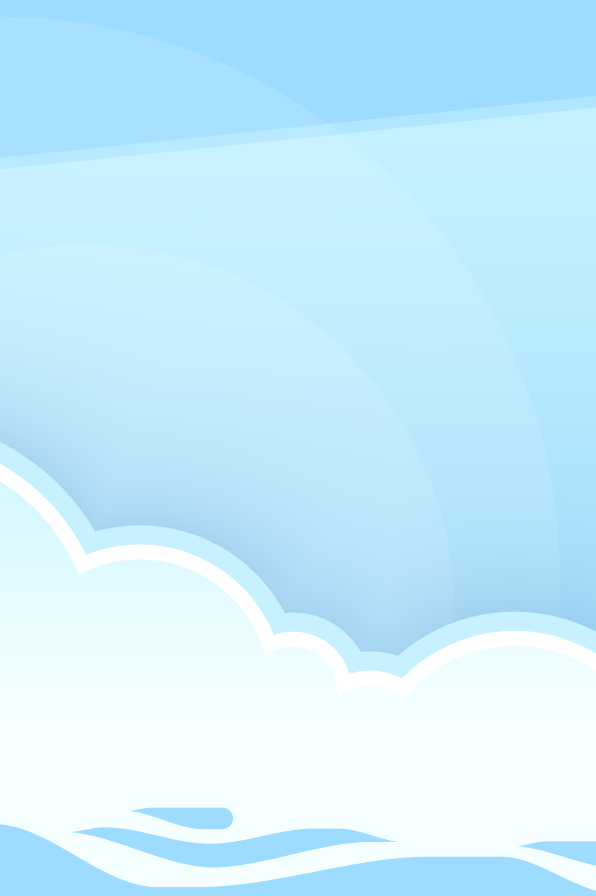
A Shadertoy shader for this background:

```glsl
// Pale blue sky with a slanted light panel, large arcs, a rimmed cloud bank and water ripples.

#define SKY         vec3(0.615, 0.862, 1.0)
#define PANEL_HIGH  vec3(0.765, 0.945, 1.0)
#define PANEL_LOW   vec3(0.655, 0.880, 0.99)
#define SHADE       vec3(0.54, 0.73, 0.88)
#define RIM         vec3(0.785, 0.945, 1.0)
#define CLOUD_HIGH  vec3(0.84, 0.97, 1.0)
#define CLOUD_LOW   vec3(0.962, 1.0, 1.0)
#define ARC_LIGHT   0.11
#define RIM_WIDTH   0.064
#define WHITE_WIDTH 0.050
#define SHADE_REACH 0.17

// Cloud lobes: centre x, centre y, radius
const vec3 LOBES[5] = vec3[5](
    vec3(-0.352, 0.824, 0.781), vec3(0.469, 0.691, 0.551),
    vec3(0.984, 0.688, 0.262), vec3(1.242, 0.527, 0.293),
    vec3(1.727, 0.359, 0.594));

// Coverage of a shape with signed distance d, one pixel wide edge
float fill(float d) {
    float pixel = 3.0 / iResolution.y;
    return 1.0 - smoothstep(-pixel, 0.3 * pixel, d);
}

// Round-topped columns joined into one cloud bank
float cloudDistance(vec2 p) {
    float d = 1e3;
    for (int i = 0; i < 5; i++) {
        vec2 q = p - LOBES[i].xy;
        d = min(d, length(vec2(q.x, max(q.y, 0.0))) - LOBES[i].z);
    }
    return d;
}

// Region between two height curves
float between(float y, float top, float bottom) {
    return max(y - top, bottom - y);
}

float rise(float a, float b, float x) {
    return smoothstep(a, b, x);
}

float waterDistance(vec2 p) {
    float x = p.x;

    // Open water along the lower edge
    float sea = 0.242 - 0.211 * rise(-0.02, 0.527, x)
              + 0.102 * rise(0.664, 1.445, x) - 0.125 * rise(1.68, 2.07, x);
    float d = p.y - sea;

    // Long central ripple
    float top = 0.215 + 0.016 * rise(0.223, 0.352, x) - 0.055 * rise(0.352, 0.703, x)
              + 0.051 * rise(0.703, 1.055, x) - 0.047 * rise(1.133, 1.367, x);
    float bottom = 0.215 - 0.121 * rise(0.195, 0.723, x) + 0.086 * rise(0.703, 1.25, x);
    d = min(d, between(p.y, top, bottom));

    // Upper ripple with a round end
    top = 0.285 + 0.012 * rise(0.418, 0.508, x);
    bottom = 0.285 - 0.0625 * rise(0.41, 0.684, x);
    d = min(d, max(between(p.y, top, bottom), x - 0.746));
    d = min(d, length(p - vec2(0.746, 0.260)) - 0.037);

    // Right ripple
    top = 0.168 + 0.016 * rise(1.723, 1.836, x);
    bottom = 0.168 - 0.078 * rise(1.70, 2.09, x);
    return min(d, between(p.y, top, bottom));
}

void mainImage(out vec4 fragColor, in vec2 fragCoord) {
    // The canvas spans 2 by 3 units
    vec2 p = fragCoord / iResolution.xy * vec2(2.0, 3.0);

    // Sky and slanted panel with a half-tone strip on its edge
    vec3 panel = mix(PANEL_LOW, PANEL_HIGH, smoothstep(0.8, 2.7, p.y));
    float slope = p.y - 2.473 - 0.1035 * p.x;
    vec3 color = mix(SKY, panel, 0.5 * fill(slope) + 0.5 * fill(slope + 0.039));

    // Translucent arcs
    float outerArc = length(p - vec2(0.0, 1.066)) - 1.879;
    float innerArc = length(p - vec2(0.293, 0.949)) - 1.234;
    color = mix(color, vec3(1.0), ARC_LIGHT * fill(outerArc));
    color = mix(color, vec3(1.0), ARC_LIGHT * fill(innerArc));

    // Cloud shade, rim, white band and body
    float cloud = cloudDistance(p);
    color = mix(color, SHADE, 0.42 * exp(-max(cloud, 0.0) / SHADE_REACH));
    color = mix(color, RIM, fill(cloud));
    color = mix(color, vec3(1.0), fill(cloud + RIM_WIDTH));
    vec3 body = mix(CLOUD_LOW, CLOUD_HIGH, smoothstep(0.5, 1.45, p.y));
    color = mix(color, body, fill(cloud + RIM_WIDTH + WHITE_WIDTH));

    // Water
    color = mix(color, SKY, fill(waterDistance(p)));
    fragColor = vec4(color, 1.0);
}
```
